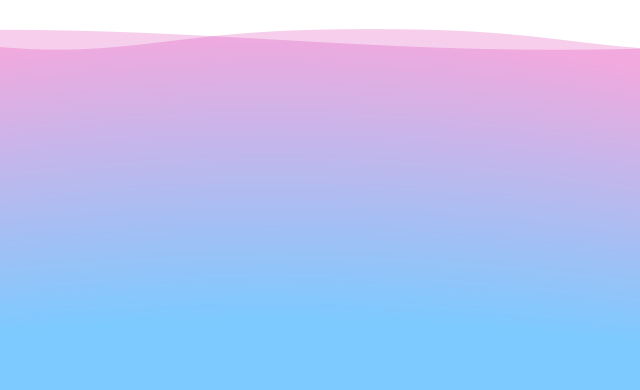
A WebGL 1 fragment shader for this background:

```glsl
precision mediump float;
// Two translucent swells overlap below a white sky, filled by one vertical
// gradient from pink through lavender to blue. The crests are cosine curves,
// and a parabola bends the gradient so that its bands sag to the right.

#define PINK vec3(0.948, 0.664, 0.870)
#define BLUE vec3(0.486, 0.792, 1.000)
#define SKY vec3(1.0)
#define SINGLE_OPACITY 0.57
#define FADE_TOP 0.126
#define FADE_BOTTOM 0.858
#define BEND vec2(-0.252, 0.299)
#define BEND_LOSS 0.5

uniform vec2 u_resolution;

const float PI = 3.14159265;

// Crest depths below the top edge, as a share of the canvas height
float longSwell(float x) {
  return 0.102 - 0.0256 * cos(PI * x / 0.87);
}

float shortSwell(float x) {
  float phase = PI * (x - 0.09) / 0.49;
  return 0.101 + 0.0263 * cos(phase) + 0.0043 * (cos(2.0 * phase) - 1.0);
}

// Antialiased cover of everything below a crest
float coverBelow(float depth, float crest) {
  float pixel = 1.0 / u_resolution.y;
  return clamp((depth - crest) / pixel + 0.5, 0.0, 1.0);
}

vec3 waterColor(float x, float depth) {
  float bend = (BEND.x + BEND.y * x) * x;
  float shifted = depth - bend * (1.0 - BEND_LOSS * depth);
  float t = clamp((shifted - FADE_TOP) / (FADE_BOTTOM - FADE_TOP), 0.0, 1.0);
  return mix(PINK, BLUE, t);
}

void main() {
  vec2 uv = gl_FragCoord.xy / u_resolution;
  float depth = 1.0 - uv.y;

  float longCover = coverBelow(depth, longSwell(uv.x));
  float shortCover = coverBelow(depth, shortSwell(uv.x));

  // One swell is translucent; both together are opaque
  float either = max(longCover, shortCover);
  float both = min(longCover, shortCover);
  float opacity = mix(SINGLE_OPACITY * either, 1.0, both);

  gl_FragColor = vec4(mix(SKY, waterColor(uv.x, depth), opacity), 1.0);
}
```
